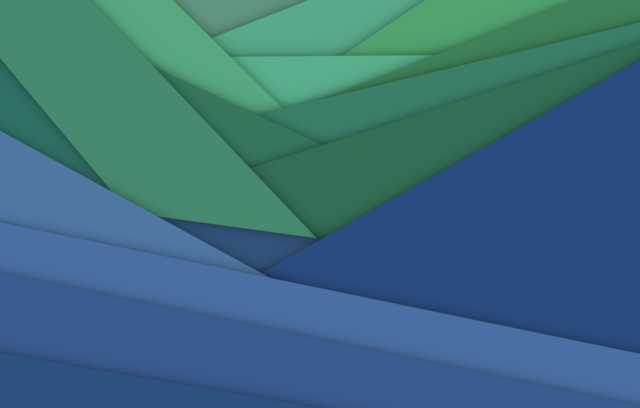
Write a Shadertoy shader that draws this background.

```glsl
// Overlapping sheets of green and blue paper with soft shadows along their edges.

// Shadow tuning, lengths in canvas heights
const float SHADOW_WIDTH = 0.011;
const float SHADOW_STRENGTH = 0.24;

// Sheet colours
const vec3 SAGE        = vec3(0.38, 0.59, 0.50);
const vec3 MINT        = vec3(0.345, 0.665, 0.535);
const vec3 LEAF        = vec3(0.32, 0.64, 0.44);
const vec3 PALE_MINT   = vec3(0.35, 0.69, 0.55);
const vec3 MOSS        = vec3(0.25, 0.51, 0.35);
const vec3 STRIPE      = vec3(0.34, 0.66, 0.50);
const vec3 TEAL        = vec3(0.235, 0.50, 0.41);
const vec3 PINE        = vec3(0.215, 0.47, 0.365);
const vec3 FOREST      = vec3(0.195, 0.435, 0.33);
const vec3 SLATE       = vec3(0.205, 0.33, 0.49);
const vec3 DEEP_TEAL   = vec3(0.19, 0.44, 0.40);
const vec3 JADE        = vec3(0.28, 0.54, 0.44);
const vec3 NAVY        = vec3(0.17, 0.30, 0.505);
const vec3 STEEL       = vec3(0.31, 0.47, 0.64);
const vec3 CORNFLOWER  = vec3(0.29, 0.435, 0.64);
const vec3 COBALT      = vec3(0.23, 0.36, 0.565);
const vec3 DUSK        = vec3(0.18, 0.325, 0.50);

// Sheet edges: start.xy, end.xy as fractions of the canvas, left to right
const vec4 MINT_EDGE       = vec4(0.329, 0.906, 0.482, 1.0);
const vec4 LEAF_EDGE       = vec4(0.536, 0.865, 0.664, 1.0);
const vec4 PALE_EDGE       = vec4(0.358, 0.861, 0.684, 0.865);
const vec4 MOSS_EDGE       = vec4(0.482, 0.743, 0.898, 1.0);
const vec4 STRIPE_EDGE     = vec4(0.270, 1.0, 0.443, 0.733);
const vec4 TEAL_EDGE       = vec4(0.404, 0.720, 1.0, 0.945);
const vec4 PINE_EDGE       = vec4(0.247, 0.831, 0.503, 0.645);
const vec4 FOREST_EDGE     = vec4(0.391, 0.588, 1.0, 0.894);
const vec4 SLATE_EDGE      = vec4(0.247, 0.469, 0.495, 0.416);
const vec4 DEEP_TEAL_EDGE  = vec4(0.0, 0.857, 0.169, 0.541);
const vec4 JADE_EDGE       = vec4(0.141, 1.0, 0.495, 0.416);
const vec4 NAVY_EDGE       = vec4(0.408, 0.331, 1.0, 0.853);
const vec4 STEEL_EDGE      = vec4(0.0, 0.680, 0.408, 0.331);
const vec4 CORNFLOWER_EDGE = vec4(0.0, 0.455, 1.0, 0.133);
const vec4 COBALT_EDGE     = vec4(0.0, 0.331, 1.0, 0.005);
const vec4 DUSK_EDGE       = vec4(0.0, 0.135, 0.5, 0.0);

// Signed distance to an edge, positive above it
float above(vec2 p, vec4 edge) {
    vec2 aspect = vec2(iResolution.x / iResolution.y, 1.0);
    vec2 a = edge.xy * aspect;
    vec2 dir = normalize(edge.zw * aspect - a);
    vec2 q = p - a;
    return dir.x * q.y - dir.y * q.x;
}

// Drops a shadow around a sheet, then lays the sheet on top
void lay(inout vec3 color, float dist, vec3 sheet) {
    float fade = max(dist, 0.0) / SHADOW_WIDTH;
    color *= 1.0 - SHADOW_STRENGTH * exp(-fade);
    float pixel = 1.0 / iResolution.y;
    color = mix(sheet, color, smoothstep(-pixel, pixel, dist));
}

void mainImage(out vec4 fragColor, in vec2 fragCoord) {
    vec2 p = fragCoord / iResolution.y;
    vec3 color = SAGE;

    // Upper green sheets, back to front
    lay(color, above(p, MINT_EDGE), MINT);
    lay(color, above(p, LEAF_EDGE), LEAF);
    lay(color, above(p, PALE_EDGE), PALE_MINT);
    lay(color, above(p, MOSS_EDGE), MOSS);
    lay(color, above(p, STRIPE_EDGE), STRIPE);
    lay(color, above(p, TEAL_EDGE), TEAL);
    lay(color, above(p, PINE_EDGE), PINE);
    lay(color, above(p, FOREST_EDGE), FOREST);

    // Broad jade band over its two neighbours
    float slateDist = above(p, SLATE_EDGE);
    float tealDist = above(p, DEEP_TEAL_EDGE);
    float jadeDist = max(above(p, JADE_EDGE), -min(slateDist, tealDist));
    lay(color, slateDist, SLATE);
    lay(color, tealDist, DEEP_TEAL);
    lay(color, jadeDist, JADE);

    // Blue sheets in front
    lay(color, above(p, NAVY_EDGE), NAVY);
    lay(color, above(p, STEEL_EDGE), STEEL);
    lay(color, above(p, CORNFLOWER_EDGE), CORNFLOWER);
    lay(color, above(p, COBALT_EDGE), COBALT);
    lay(color, above(p, DUSK_EDGE), DUSK);

    fragColor = vec4(color, 1.0);
}
```
